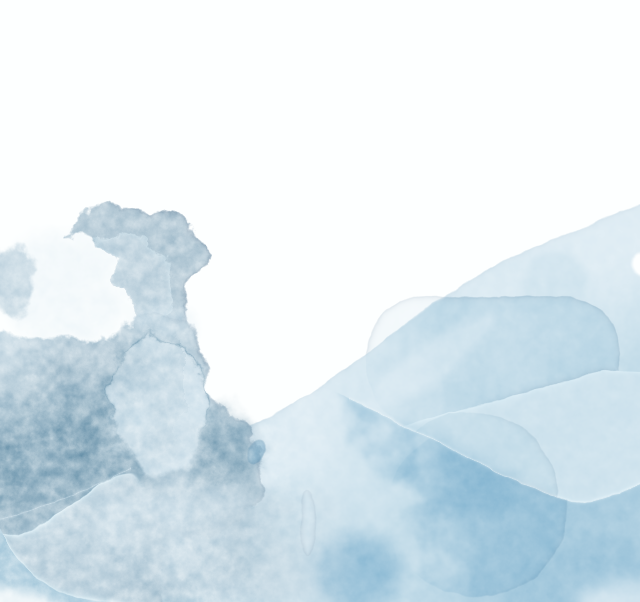
Reproduce this background procedurally as a Shadertoy shader.

```glsl
// Watercolour washes: slate clouds at left, a pale blue slope at right, on white paper.
#define PAPER vec3(.992, 1, 1)
#define MIST vec3(.87, .925, .955)
#define SKY vec3(.76, .86, .91)
#define BLUE vec3(.52, .71, .82)
#define SLATE vec3(.70, .785, .835)
#define DEEP vec3(.49, .63, .71)
#define ROUGHNESS .042
#define RIM_WIDTH .004
#define GRAIN .75
#define ASPECT 1.0615

vec3 col = PAPER;
float cloud; // slow variation of pigment density

float hash(vec2 p) {
  vec3 q = fract(vec3(p.xyx) * .1031);
  q += dot(q, q.yzx + 33.33);
  return fract((q.x + q.y) * q.z);
}
float noise(vec2 p) {
  vec2 i = floor(p), f = fract(p);
  f = f * f * (3. - 2. * f);
  return mix(mix(hash(i), hash(i + vec2(1, 0)), f.x),
             mix(hash(i + vec2(0, 1)), hash(i + 1.), f.x), f.y);
}
// Fractal noise centred on zero
float fbm(vec2 p) {
  float sum = -.484, amp = .5;
  for (int i = 0; i < 5; i++) {
    sum += amp * noise(p);
    p = mat2(1.6, 1.2, -1.2, 1.6) * p + 7.3;
    amp *= .5;
  }
  return sum;
}
// Distance to a turned ellipse: shape holds centre and radii
float oval(vec2 p, vec4 shape, float angle) {
  float c = cos(angle), s = sin(angle);
  p = mat2(c, -s, s, c) * (p - shape.xy);
  float k = length(p / shape.zw);
  return k * (k - 1.) / max(length(p / (shape.zw * shape.zw)), .001);
}
float join(float a, float b, float k) {
  float h = max(k - abs(a - b), 0.) / k;
  return min(a, b) - h * h * k * .25;
}
// Lays pigment where d < 0; a positive rim dries dark, a negative one light
void wash(float d, float soft, vec3 pigment, float amount, float rim) {
  soft = max(soft, 1. / iResolution.y);
  float mask = 1. - smoothstep(-soft, soft, d);
  col = mix(col, pigment, mask * amount);
  col *= 1. - vec3(1.2, 1, .8) * rim * mask * exp(min(d, 0.) / RIM_WIDTH);
}
void wash(float d, float soft, vec3 pigment, float amount) {
  wash(d, soft, pigment, amount, 0.);
}

void paintSlope(vec2 p) {
  float slope = p.y - .309 - .565 * (p.x - .414) - .02 * sin(9.5 * (p.x - .64));
  float dx = p.x - .967;
  float fold = p.y - .1425 - sqrt(.00055 + .25 * dx * dx);
  float seam = p.y - .392 - .273 * (p.x - 1.029) + .3 * max(p.x - 1., 0.);
  float depth = smoothstep(.02, .36, -slope), right = smoothstep(.74, .9, p.x);

  // Body and the notch at its right end
  wash(slope, .002, mix(MIST, SKY, clamp(depth + cloud, 0., 1.)), .95, .035);
  wash(oval(p, vec4(1.064, .561, .015, .02), 0.), .004, PAPER, 1.);
  wash(oval(p, vec4(.92, .53, .055, .05), 0.), .01, SKY, .3);

  // Rounded lobe, faint where it leaves the slope
  vec2 q = abs(p - vec2(.818, .399)) - vec2(.116, .013);
  float lobe = max(length(max(q, 0.)) + min(max(q.x, q.y), 0.) - .095, -seam);
  float inside = 1. - smoothstep(-.004, .003, slope);
  float tone = smoothstep(.6, .8, p.x) * .7 + cloud;
  float rim = max(max(right, 1. - inside) * .08, .08 * smoothstep(.47, .49, p.y));
  wash(lobe, .0015, mix(MIST, mix(SKY, BLUE, .15), inside), mix(.3, max(tone, 0.), inside), rim);
  wash(oval(p, vec4(.71, .395, .13, .03), .62), .012, MIST, .55 * inside);

  // Pale lobe between seam and fold, with a round overlap
  float pale = max(seam, -fold);
  wash(pale, .0015, mix(MIST, SKY, .45), .85, -.04);
  wash(max(oval(p, vec4(.787, .19, .137, .125), -.35), pale), .0015, SKY, .6, .06 * right);

  // Deeper blue under the fold
  float reach = smoothstep(.6, .73, p.x + cloud * .4);
  wash(fold, .0015, mix(SKY, BLUE, .5 + cloud), reach * .85);
  wash(max(oval(p, vec4(.79, .15, .15, .14), 0.), fold), .002, BLUE, .4 * reach, .05 * right);
  wash(max(oval(p, vec4(.74, .22, .11, .07), -.4), fold), .035, BLUE, .6 * reach);
  wash(oval(p, vec4(.59, .05, .075, .06), 0.), .03, BLUE, .7);
  wash(oval(p, vec4(1.06, 0, .1, .035), 0.), .03, MIST, .8);
  col = mix(col, PAPER, .5 * exp(-abs(fold) / .0016) * step(.58, p.x));
}

void paintClouds(vec2 p) {
  // Upper cloud with a neck, hollowed by a pale pocket
  float pocket = oval(p, vec4(.104, .517, .105, .085), -.12);
  float crown = join(oval(p, vec4(.228, .586, .122, .066), -.15),
                     oval(p, vec4(.262, .515, .05, .085), 0.), .03);
  crown = max(crown, -pocket);
  wash(pocket, .03, MIST, .3);
  wash(oval(p, vec4(.015, .533, .05, .055), 0.), .008, mix(SLATE, MIST, .4), .8);
  wash(crown, .003, SLATE, .9 + cloud * .3, .2 * smoothstep(.12, .26, p.x));
  wash(max(oval(p, vec4(.2, .523, .083, .09), .1), crown), .0015, mix(SLATE, MIST, .5), .65, -.06);

  // Main mass, darkest at far left, with a pale bloom
  float mass = join(max(p.y - .44, p.x - .27), oval(p, vec4(.262, .378, .075, .1), 0.), .04);
  mass = max(join(mass, oval(p, vec4(.311, .227, .125, .11), -.3), .04), -pocket);
  wash(mass, .004, mix(SLATE, MIST, clamp(.3 - cloud, 0., 1.)), .93, .18 * smoothstep(.2, .32, p.x));
  wash(oval(p, vec4(.07, .235, .17, .11), .1), .09, DEEP, .75 + cloud);
  wash(max(oval(p, vec4(.375, .25, .05, .07), .3), mass), .025, DEEP, .55);
  wash(oval(p, vec4(.265, .46, .05, .04), .4), .025, MIST, .5);
  float bloom = oval(p, vec4(.262, .325, .083, .118), .1);
  float upper = smoothstep(.23, .36, p.y);
  wash(bloom - .006, .015, DEEP, .4 * upper * step(p.x, .3));
  wash(bloom, .008, MIST, .75 - cloud);
  wash(abs(bloom) - .001, .003, DEEP, .6 * upper);
}

void paintForeground(vec2 p) {
  float top = .112 + .1 * smoothstep(.02, .215, p.x) - .03 * smoothstep(.215, .25, p.x);
  float base = p.y - .131 * exp(-p.x / .06) + .006;
  float fade = 1. - smoothstep(.42, .58, p.x + cloud * .3);
  float soft = mix(.0015, .03, smoothstep(.21, .27, p.x));

  // Blue below the sheet, a white corner, then the sheet
  wash(base, .002, mix(SKY, BLUE, .15), .8 * fade);
  wash(oval(p, vec4(.02, 0, .09, .025), -.2), .02, PAPER, .8);
  wash(max(p.y - top, -base), soft, mix(SLATE, MIST, clamp(.45 - cloud * 1.2, 0., 1.)),
       .9 * fade, -.13 * (1. - smoothstep(.18, .26, p.x)));

  // Thin arc and two drips
  float arc = p.y - .137 - .3 * p.x - .4 * p.x * p.x;
  col = mix(col, MIST, .55 * exp(-abs(arc) / .0015) * step(p.x, .215));
  wash(oval(p, vec4(.511, .13, .013, .055), 0.), .002, MIST, .4, .08);
  wash(oval(p, vec4(.425, .25, .013, .021), -.4), .002, BLUE, .45, .08);
}

void mainImage(out vec4 fragColor, in vec2 fragCoord) {
  vec2 p = fragCoord / iResolution.xy * vec2(ASPECT, 1);
  vec2 wobble = ROUGHNESS * vec2(fbm(p * 28.), fbm(p * 28. + 41.));
  cloud = fbm(p * 7. + 12.) * .9;
  paintSlope(p + wobble * .25);
  paintClouds(p + wobble * 1.2);
  paintForeground(p + wobble * .25);

  // Granulation, stronger on the slate side
  float grain = GRAIN * mix(1.3, .35, smoothstep(.3, .6, p.x));
  col += (col - PAPER) * fbm(p * 70.) * grain;
  fragColor = vec4(clamp(col, 0., 1.), 1);
}
```
